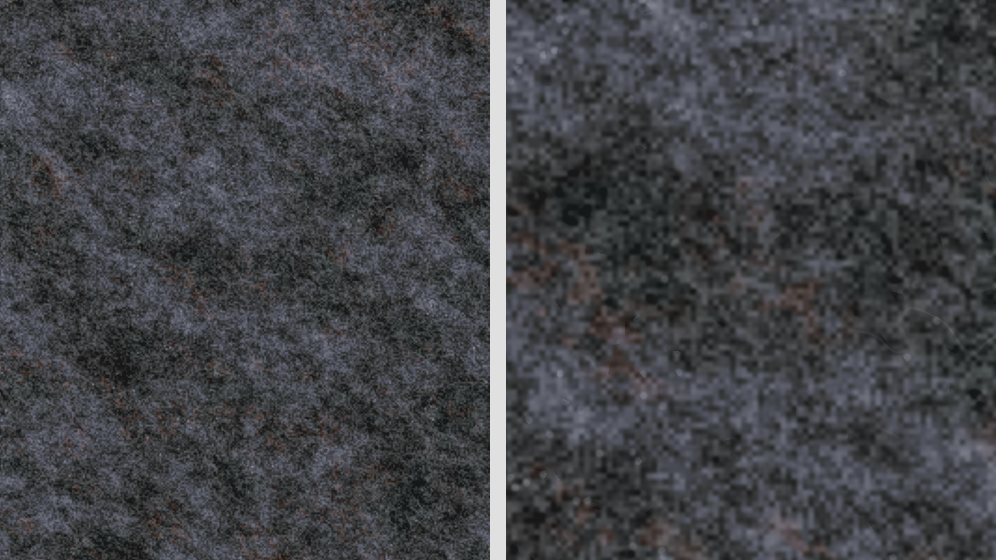
Left: the whole. Right: its middle third, enlarged.
This texture is drawn by a WebGL 2 fragment shader. Its source:

```glsl
#version 300 es
precision highp float;
// Dark blue-grey granite with slanted mineral clouds, rust stains and pale flecks.

#define SLANT 0.56          // downward tilt of the clouds, radians
#define STRETCH 0.55        // cloud frequency along the tilt
#define CLOUD_SCALE 9.0     // clouds per canvas height
#define BASE_TONE 0.257
#define BROAD_CONTRAST 0.078
#define FINE_CONTRAST 0.112
#define GRAIN_SCALE 300.0
#define GRAIN_CONTRAST 0.195
#define STONE_TINT vec3(0.975, 1.0, 1.03)
#define BLUE_SHIFT vec3(-0.003, -0.001, 0.030)
#define RUST_SHIFT vec3(0.046, 0.002, -0.014)
#define SEAM_SPACING 0.172

uniform vec2 u_resolution;
out vec4 fragColor;

float hash(vec2 p) {
    vec3 h = fract(vec3(p.xyx) * 0.1031);
    h += dot(h, h.yzx + 33.33);
    return fract((h.x + h.y) * h.z);
}

float noise(vec2 p) {
    vec2 i = floor(p), f = fract(p);
    f = f * f * (3.0 - 2.0 * f);
    return mix(mix(hash(i), hash(i + vec2(1, 0)), f.x),
               mix(hash(i + vec2(0, 1)), hash(i + vec2(1, 1)), f.x), f.y);
}

// Layered noise centred on zero; each octave is turned to hide the lattice.
float layers(vec2 p, int octaves, float gain) {
    float sum = 0.0, amp = 1.0;
    for (int i = 0; i < octaves; i++) {
        sum += amp * (noise(p) - 0.5);
        p = mat2(0.96, 0.28, -0.28, 0.96) * p * 2.03 + 17.3;
        amp *= gain;
    }
    return sum;
}

// Cellular noise: distance to the nearest point and that point's random id.
vec2 cells(vec2 p) {
    vec2 home = floor(p), best = vec2(9.0, 0.0);
    for (int y = -1; y <= 1; y++)
        for (int x = -1; x <= 1; x++) {
            vec2 c = home + vec2(x, y);
            vec2 point = c + vec2(hash(c + 3.7), hash(c + 71.9));
            float d = distance(p, point);
            if (d < best.x) best = vec2(d, hash(c + 137.1));
        }
    return best;
}

// Soft round flecks in the given share of the cells.
float flecks(vec2 p, float share, float radius) {
    vec2 c = cells(p);
    return smoothstep(radius, radius * 0.3, c.x) * smoothstep(1.0 - share, 1.04 - share, c.y);
}

void main() {
    vec2 uv = gl_FragCoord.xy / u_resolution.y;

    // Slanted, gently warped coordinates
    vec2 along = vec2(cos(SLANT), -sin(SLANT));
    vec2 slanted = vec2(dot(uv, along), dot(uv, vec2(-along.y, along.x)));
    slanted += 0.016 * vec2(noise(uv * 14.0), noise(uv * 14.0 + 40.0));
    vec2 streak = slanted * vec2(STRETCH, 1.0);

    // Clouds and fine crystal grain
    float broad = layers(streak * CLOUD_SCALE + 5.0, 3, 0.95);
    float fine = layers(slanted * vec2(0.7, 1.0) * CLOUD_SCALE * 5.5 + 31.0, 3, 0.95);
    float cloud = broad + 0.7 * fine;
    float grain = noise(uv * GRAIN_SCALE) - 0.5;
    float tone = BASE_TONE + BROAD_CONTRAST * broad + FINE_CONTRAST * fine + GRAIN_CONTRAST * grain;

    // Dark mineral flecks gather in the shaded clouds
    float shade = smoothstep(0.10, -0.40, broad);
    tone -= 0.075 * flecks(slanted * vec2(80.0, 110.0), 0.07 + 0.16 * shade, 0.5);

    // Faint, broken upright seams
    float column = uv.x / SEAM_SPACING + 0.3;
    float id = floor(column);
    float offset = (fract(column) - 0.25 - 0.5 * hash(vec2(id, 8.0))) * SEAM_SPACING;
    float present = smoothstep(0.45, 0.65, noise(vec2(id * 13.7, uv.y * 5.0)));
    float seam = present * smoothstep(0.022, 0.0, abs(offset));
    tone += 0.016 * seam * sign(offset) * smoothstep(0.0, 0.002, abs(offset));

    // Thin pale veins and clustered bright flecks
    float bend = layers(streak * 11.0 + 63.0, 4, 0.6);
    float vein = smoothstep(0.022, 0.0, abs(bend)) * smoothstep(0.55, 0.80, noise(uv * 9.0 + 90.0));
    float cluster = smoothstep(0.50, 0.85, noise(uv * 16.0 + 12.0));
    float pale = flecks(uv * 140.0, 0.02 + 0.10 * cluster + 0.12 * seam, 0.48);
    tone += 0.045 * vein + 0.115 * pale;

    // Blue in the light clouds, green and rust in the rest
    tone = clamp(tone, 0.09, 0.58);
    vec3 color = tone * STONE_TINT;
    float blue = smoothstep(-0.25, 0.45, cloud) * smoothstep(0.20, 0.32, tone);
    color += BLUE_SHIFT * blue;
    float green = shade * smoothstep(0.5, 0.75, noise(uv * 24.0 + 55.0));
    color += vec3(-0.008, 0.003, 0.0) * green;
    float rustZone = smoothstep(0.52, 0.85, noise(streak * 24.0 + 77.0));
    float rust = rustZone * smoothstep(0.45, 0.80, noise(slanted * vec2(95.0, 125.0) + 9.0));
    color += RUST_SHIFT * rust * (1.0 - 0.7 * pale);
    color += vec3(0.004, 0.001, -0.002) * shade * (1.0 - green);

    fragColor = vec4(clamp(color, 0.0, 1.0), 1.0);
}
```
